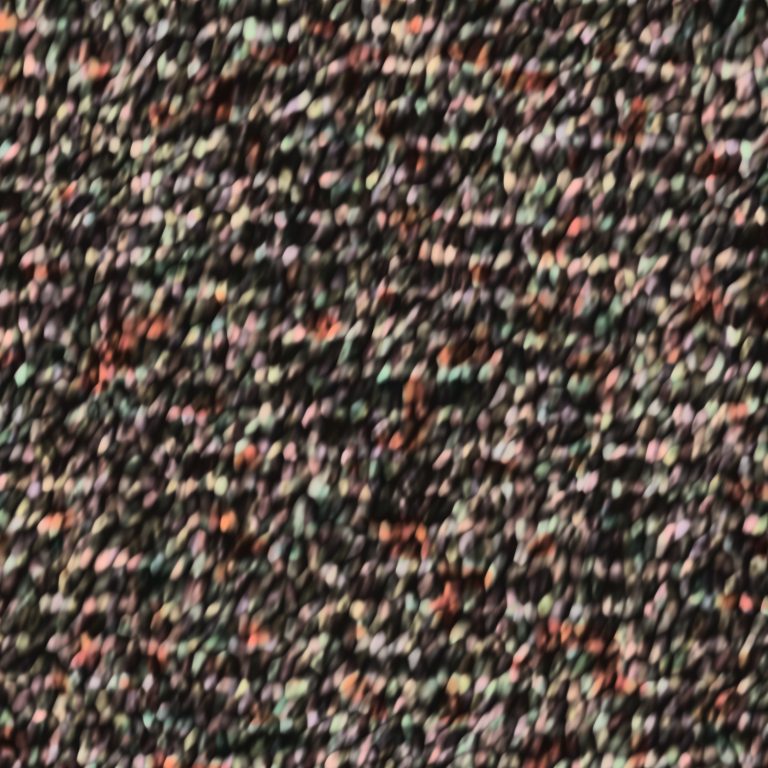
A Shadertoy shader for this texture:

```glsl
// Looped carpet pile: wavy rows of small leaning yarn loops in brown, grey and cream.
// Soft cellular blending gives each loop a tone, a tint and a dark rim; row shadow,
// fibre noise and broad dyed patches are added before a curve sets the colour shares.

#define ROWS 20.0          // yarn rows over the canvas height
#define LOOPS 70.0         // loops over the canvas width
#define LEAN 0.30          // mean sideways lean of a loop
#define LEAN_SPREAD 0.65   // variation of that lean
#define EDGE 9.0           // sharpness of the borders between loops
#define WAVE 0.016         // waviness of the rows
#define ROW_SHADE 0.48     // darkness between the rows
#define RIM_SHADE 3.2      // darkness around each loop
#define CONTRAST 1.9       // steepness of the tone curve
#define TINT 0.26          // colour variation from loop to loop

vec3 hash3(vec2 p) {
    vec3 q = fract(p.xyx * vec3(0.1031, 0.1030, 0.0973));
    q += dot(q, q.yxz + 33.33);
    return fract((q.xxy + q.yzz) * q.zyx);
}

// Three independent channels of smooth value noise
vec3 noise3(vec2 p) {
    vec2 i = floor(p), f = fract(p);
    f = f * f * (3.0 - 2.0 * f);
    vec3 low = mix(hash3(i), hash3(i + vec2(1, 0)), f.x);
    vec3 high = mix(hash3(i + vec2(0, 1)), hash3(i + vec2(1, 1)), f.x);
    return mix(low, high, f.y);
}

// Blends nearby loops: returns tone, rim depth and sideways slope; also their tint
vec3 yarnLoops(vec2 p, out vec2 tint) {
    vec2 grid = vec2(LOOPS, 2.0 * ROWS);
    vec2 g = p * grid, home = floor(g);
    float total = 1e-6, tone = 0.0, slope = 0.0;
    tint = vec2(0.0);
    for (int y = -1; y <= 1; y++)
    for (int x = -2; x <= 2; x++) {
        vec2 cell = home + vec2(x, y);
        vec3 place = hash3(cell + 11.0);
        vec3 look = hash3(cell + 173.0);
        vec2 q = g - cell - 0.5 - 0.8 * (place.xy - 0.5);
        float lean = LEAN + LEAN_SPREAD * (place.z - 0.5);
        q.x -= lean * q.y * grid.x / grid.y;
        float w = exp(-EDGE * dot(q, q));
        total += w;
        tone += w * look.x;
        slope += w * q.x;
        tint += w * (look.yz - 0.5);
    }
    tint /= total;
    return vec3(tone / total, -log(total) / EDGE, slope / total);
}

// Evenly spread input becomes many dark tones and a few pale highlights
vec3 yarnColour(float t) {
    float level = 0.07 + 0.42 * t + 0.43 * pow(t, 5.0);
    return level * vec3(1.0, mix(0.85, 0.92, level), mix(0.76, 0.84, level));
}

void mainImage(out vec4 fragColor, in vec2 fragCoord) {
    vec2 p = fragCoord / iResolution.y;

    // Bend the rows, broadly and then loop by loop
    vec2 bend = noise3(p * vec2(4.0, 6.0)).xy - 0.5;
    bend += 0.45 * (noise3(p * vec2(19.0, 13.0) + 40.0).xy - 0.5);
    p += WAVE * bend;

    vec2 tint;
    vec3 loops = yarnLoops(p, tint);

    // Shadow between rows, fading in and out along them
    vec3 patches = noise3(p * vec2(15.0, 21.0) + 90.0);
    float row = cos(6.2832 * (p.y * ROWS - 0.25));
    row *= ROW_SHADE * (0.4 + 1.2 * patches.x);

    // Fine slanted fibres
    vec2 slanted = vec2(p.x - LEAN * p.y, p.y);
    float fibre = noise3(slanted * vec2(165.0, 80.0)).x - 0.5;

    float shade = 2.2 * (loops.x - 0.5) - RIM_SHADE * (loops.y - 0.18)
                - 0.9 * loops.z + row + 1.4 * fibre + 0.8 * (patches.y - 0.5);
    float t = 1.0 / (1.0 + exp(-CONTRAST * shade));
    vec3 colour = yarnColour(t);

    // Loop tints: rust to blue grey, and olive to mauve
    colour *= 1.0 + TINT * (tint.x * vec3(0.7, -0.1, -0.6)
                          + tint.y * vec3(-0.4, 0.6, -0.4));

    // Scattered dyed patches of rust and of dull green
    vec3 dye = noise3(p * vec2(24.0, 28.0) + 7.0);
    float rust = smoothstep(0.66, 0.92, dye.x);
    float green = smoothstep(0.66, 0.92, dye.y);
    colour *= mix(vec3(1.0), vec3(1.10, 0.74, 0.66), rust);
    colour *= mix(vec3(1.0), vec3(0.80, 0.98, 0.96), green);

    fragColor = vec4(clamp(colour, 0.0, 1.0), 1.0);
}
```
